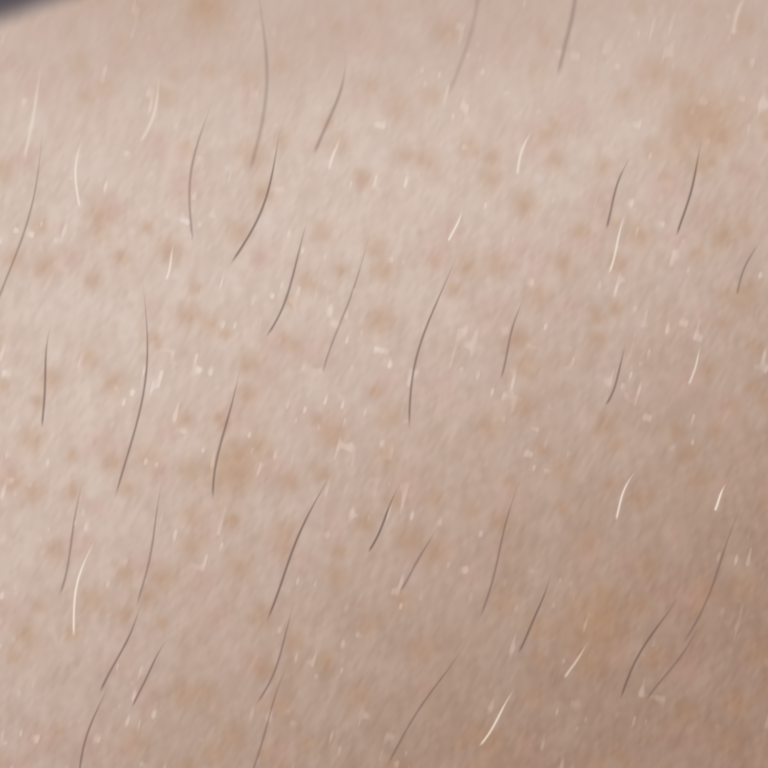
A three.js fragment shader for this texture:

```glsl
#define LIGHT_SKIN vec3(0.825, 0.745, 0.695)
#define DARK_SKIN vec3(0.615, 0.495, 0.425)
#define FRECKLE vec3(0.70, 0.53, 0.39)
#define BLUSH vec3(0.77, 0.60, 0.55)
#define DARK_HAIR vec3(0.43, 0.35, 0.33)
#define PALE_HAIR vec3(0.95, 0.90, 0.85)
#define BACKDROP vec3(0.30, 0.28, 0.31)
#define HAIR_GRID 7
#define HAIR_WIDTH 0.0017
#define GRAIN_CONTRAST 0.085
#define GRAIN_TILT 0.38

varying vec2 vUv;

float hash(vec2 p) {
  vec3 q = fract(p.xyx * 0.1031);
  q += dot(q, q.yzx + 33.33);
  return fract((q.x + q.y) * q.z);
}

float noise(vec2 p) {
  vec2 cell = floor(p);
  vec2 f = fract(p);
  f = f * f * (3.0 - 2.0 * f);
  float low = mix(hash(cell), hash(cell + vec2(1.0, 0.0)), f.x);
  float high = mix(hash(cell + vec2(0.0, 1.0)), hash(cell + 1.0), f.x);
  return mix(low, high, f.y);
}

// x runs across and y along an axis leaning right of vertical
vec2 lean(vec2 p, float tilt) {
  float c = cos(tilt);
  float s = sin(tilt);
  return vec2(c * p.x - s * p.y, s * p.x + c * p.y);
}

// Light falls off toward the lower right and slightly at the top
vec3 skinTone(vec2 p) {
  float depth = 0.5 * p.x + 0.8 * (1.0 - p.y);
  float light = 1.0 - 0.9 * smoothstep(0.4, 1.3, depth);
  light -= 0.22 * smoothstep(0.8, 1.0, p.y);
  return mix(DARK_SKIN, LIGHT_SKIN, light);
}

// Fine slanted creases, in three overlapping sizes
float grain(vec2 p) {
  float fine = noise(lean(p, GRAIN_TILT + 0.12) * vec2(210.0, 95.0) + 40.0);
  float medium = noise(lean(p, GRAIN_TILT - 0.15) * vec2(120.0, 50.0) + 90.0);
  float coarse = noise(lean(p, GRAIN_TILT) * vec2(52.0, 30.0) + 130.0);
  return 0.4 * fine + 0.35 * medium + 0.25 * coarse - 0.5;
}

// Soft round spots, one candidate per cell
float spots(vec2 p, float cells, float share, float seed) {
  vec2 q = p * cells;
  float cover = 0.0;
  for (int j = -1; j <= 1; j++) {
    for (int i = -1; i <= 1; i++) {
      vec2 id = floor(q) + vec2(float(i), float(j)) + seed;
      vec2 center = id - seed + vec2(hash(id + 3.1), hash(id + 7.7));
      float radius = 0.2 + 0.25 * hash(id + 11.3);
      float present = step(hash(id + 19.9), share);
      vec2 d = (q - center) / radius;
      cover = max(cover, present * exp(-dot(d, d)));
    }
  }
  return cover;
}

// One tapered, bowed hair per jittered grid cell
vec3 addHairs(vec3 color, vec2 p) {
  for (int j = 0; j < HAIR_GRID; j++) {
    for (int i = 0; i < HAIR_GRID; i++) {
      vec2 id = vec2(float(i), float(j)) + 5.0;
      vec2 jitter = vec2(hash(id), hash(id + 31.0));
      vec2 center = (id - 5.0 + jitter) / float(HAIR_GRID);
      float pale = step(hash(id + 53.0), 0.2);
      float size = mix(0.045, 0.14, hash(id + 71.0)) * mix(1.15, 0.75, center.x);
      size *= mix(1.0, 0.5, pale);
      float tilt = 0.05 + 0.25 * center.x + 0.3 * (1.0 - center.y);
      tilt += 0.28 * (hash(id + 97.0) - 0.5);
      vec2 q = lean(p - center, tilt);
      float along = q.y / size;
      float bow = size * 0.25 * (hash(id + 113.0) - 0.5);
      float wave = size * 0.03 * sin(along * 3.0 + 6.0 * jitter.x);
      float offset = q.x - bow * (1.0 - along * along) - wave;
      float blur = 1.0 + 0.9 * smoothstep(0.72, 1.0, center.y);
      float width = HAIR_WIDTH * blur * mix(1.0, 0.65, smoothstep(-0.2, 1.0, along));
      float taper = smoothstep(-1.0, -0.8, along) * (1.0 - smoothstep(0.1, 1.0, along));
      float strength = mix(0.3, 0.68, hash(id + 131.0)) + 0.2 * pale;
      float cover = exp(-offset * offset / (width * width)) * taper * strength / blur;
      color = mix(color, mix(DARK_HAIR, PALE_HAIR, pale), cover);
    }
  }
  return color;
}

void main() {
  vec2 p = vUv;
  float focus = 1.0 - 0.55 * smoothstep(0.7, 1.0, p.y);
  vec3 color = skinTone(p);

  // Mottled pink and tan patches
  float patches = noise(p * 24.0) + 0.6 * noise(p * 47.0 + 17.0) - 0.8;
  color += patches * vec3(0.012, 0.022, 0.028);
  color = mix(color, FRECKLE, 0.3 * focus * spots(p, 24.0, 0.32, 60.0));
  color = mix(color, BLUSH, 0.25 * focus * spots(p, 19.0, 0.28, 150.0));
  color = mix(color, FRECKLE, 0.4 * spots(p, 9.0, 0.05, 230.0));

  // Creases and small shiny flecks
  color += GRAIN_CONTRAST * focus * grain(p) * vec3(0.9, 1.0, 1.05);
  float shine = noise(lean(p, 0.25) * vec2(130.0, 60.0) + 210.0);
  float cluster = smoothstep(0.45, 0.8, noise(p * 30.0 + 70.0));
  color += 0.085 * focus * cluster * smoothstep(0.72, 0.98, shine) * vec3(0.9, 1.0, 1.1);

  color = addHairs(color, p);

  // Blurred backdrop past the upper left edge
  float edge = (1.0 - p.y) + 0.35 * p.x;
  color = mix(color, BACKDROP, 0.9 * (1.0 - smoothstep(0.0, 0.045, edge)));
  gl_FragColor = vec4(color, 1.0);
}
```
